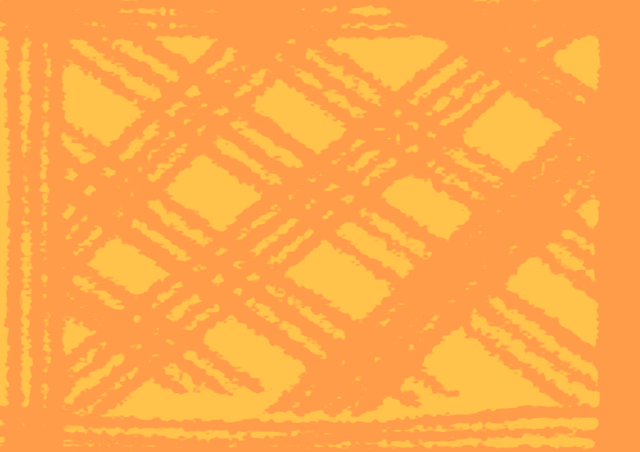
Write a Shadertoy shader that draws this pattern.

```glsl
float hash(vec2 p) {
    vec3 q = fract(p.xyx * vec3(0.1031, 0.1030, 0.0973));
    q += dot(q, q.yzx + 33.33);
    return fract((q.x + q.y) * q.z);
}

float noise(vec2 p) {
    vec2 cell = floor(p), f = fract(p);
    f = f * f * (3.0 - 2.0 * f);
    return mix(mix(hash(cell), hash(cell + vec2(1, 0)), f.x),
               mix(hash(cell + vec2(0, 1)), hash(cell + vec2(1, 1)), f.x), f.y);
}

// One wavering crayon line: pressure falls off smoothly across its width
float stroke(float dist, float width, float along, float seed) {
    dist += 0.010 * (noise(vec2(along * 5.0 + 9.0, seed * 7.0)) - 0.5);
    float pressure = mix(0.85, 1.25, hash(vec2(seed, 4.0)));
    pressure *= 0.75 + 0.5 * noise(vec2(along * 7.0 + 20.0, seed * 11.0));
    return pressure * exp(-dist * dist / (width * width));
}

// Five falling bands of three strokes each
float fallingBands(vec2 p) {
    float ink = 0.0;
    for (int k = 0; k < 5; k++) {
        float center = -0.649 + 0.293 * float(k) + 0.022 * float(k % 2);
        float across = (p.y - 0.70 * p.x - center) * 0.82;
        float spread = 0.060 - 0.009 * abs(float(k) - 2.5);
        for (int j = -1; j <= 1; j++) {
            float seed = float(k * 3 + j + 2);
            float end = 0.865 + 0.05 * hash(vec2(seed, 9.0));
            ink += stroke(across - spread * float(j), 0.0178, p.x, seed)
                 * smoothstep(end + 0.01, end - 0.01, p.y);
        }
    }
    return ink;
}

// Three rising bands of four strokes each, with slightly fanned slopes
float risingBands(vec2 p) {
    float ink = 0.0;
    for (int k = 0; k < 3; k++) {
        float slope = 0.80 + 0.17 * abs(float(k) - 1.0);
        float across = (p.y + slope * (p.x - 0.738) + 0.048 - 0.463 * float(k))
                     / sqrt(1.0 + slope * slope);
        float width = k == 2 ? 0.0185 : 0.0148;
        for (int j = 0; j < 4; j++) {
            float offset = 0.042 * (float(j) - 1.5);
            ink += stroke(across - offset, width, p.x, float(30 + k * 4 + j));
        }
    }
    return ink * smoothstep(0.93, 0.90, p.y);
}

// Scribbled frame: three strokes on three sides, a solid block on the right
float frame(vec2 p) {
    float ink = 0.0;
    float wave = 0.016 * sin(4.5 * p.x - 1.0);
    for (int j = 0; j < 3; j++) {
        float i = float(j);
        ink += stroke(p.x - 0.034 - 0.045 * i, 0.0165, p.y, 50.0 + i);
        ink += stroke(p.y - 0.006 - 0.033 * i, 0.0120, p.x, 60.0 + i);
        ink += stroke(p.y - 0.932 - 0.034 * i - wave * (1.0 - 0.4 * i), 0.0125, p.x, 70.0 + i);
    }
    float edge = 1.322 + 0.012 * (noise(vec2(p.y * 9.0, 3.0)) - 0.5);
    return ink + 1.4 * smoothstep(edge - 0.012, edge + 0.015, p.x);
}

void mainImage(out vec4 fragColor, in vec2 fragCoord) {
    // Height units, measured from the top left
    vec2 p = vec2(fragCoord.x, iResolution.y - fragCoord.y) / iResolution.y;
    p.x *= 1.4144 * iResolution.y / iResolution.x;

    // Overlapping bands add only part of the lighter layer
    float falling = fallingBands(p), rising = risingBands(p);
    float lattice = max(falling, rising) + 0.35 * min(falling, rising);
    float ink = lattice * smoothstep(0.09, 0.13, p.x) + frame(p);

    // Waxy grain breaks up the lightly pressed areas
    float grain = 0.65 * noise(p * vec2(100.0, 150.0)) + 0.35 * noise(p * 60.0 + 17.0);
    ink += 1.0 * (grain - 0.5) * smoothstep(0.02, 0.25, ink);

    float soft = 0.10 + 0.5 * fwidth(ink);
    float coverage = smoothstep(0.47 - soft, 0.47 + soft, ink);
    vec3 paper = vec3(1.0, 0.76, 0.29);
    vec3 crayon = vec3(1.0, 0.61, 0.29);
    fragColor = vec4(mix(paper, crayon, coverage), 1.0);
}
```
